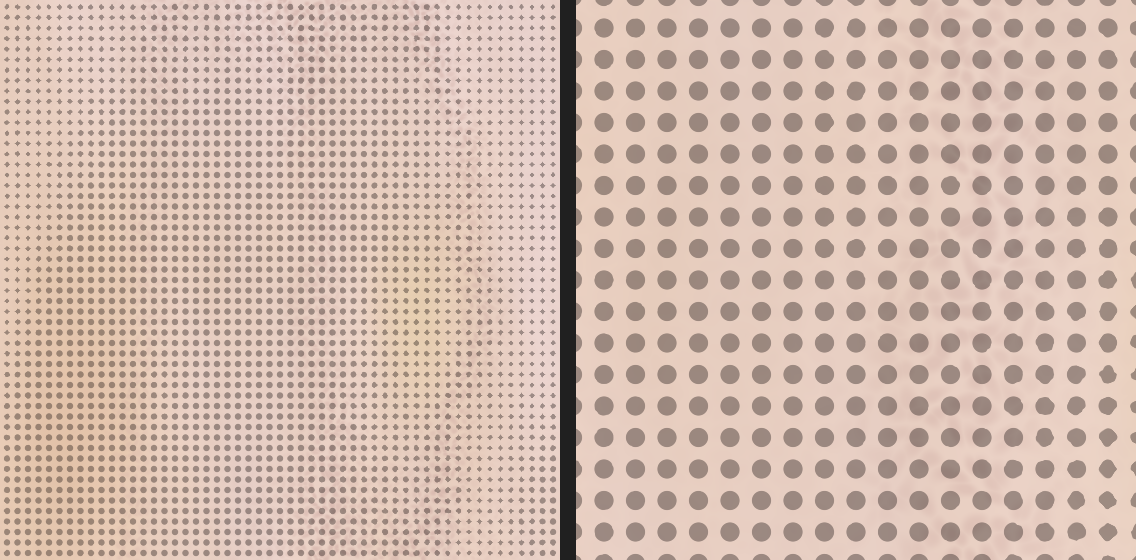
Left, the full canvas; right, a detail of the centre.
A Shadertoy shader for this pattern:

```glsl
// A grid of grey-brown halftone dots over a peach and pink wash with vertical streaks.
// Layered sines tint the wash; cellular noise mottles narrow bands and nibbles the dots.
// A local tone morphs every dot from a small pointed star to a full disc.

vec2 hash2(vec2 p) {
    return fract(sin(vec2(dot(p, vec2(127.1, 311.7)), dot(p, vec2(269.5, 183.3)))) * 43758.5);
}

// Distance to the nearest scattered point, about 0 to 1.
float cellular(vec2 p) {
    vec2 cell = floor(p), f = fract(p);
    float nearest = 2.0;
    for (int y = -1; y <= 1; y++)
    for (int x = -1; x <= 1; x++) {
        vec2 o = vec2(x, y);
        nearest = min(nearest, length(o + hash2(cell + o) - f));
    }
    return nearest;
}

// Sines that vary quickly across and slowly down, about -1 to 1.
float streaks(vec2 p, float seed) {
    float sum = 0.0, amp = 0.5, freq = 9.0;
    for (int i = 0; i < 4; i++) {
        float bend = 1.4 * sin(p.y * freq * 0.35 + seed * 2.3 + float(i));
        sum += amp * sin(p.x * freq + bend + seed * float(i + 1));
        amp *= 0.6;
        freq *= 2.1;
    }
    return sum;
}

float blob(vec2 p, vec2 center, vec2 size) {
    vec2 d = (p - center) / size;
    return exp(-dot(d, d));
}

// Narrow wandering bands in which the wash is mottled.
float mottleBands(vec2 p) {
    float sway = 0.012 * sin(p.y * 19.0);
    float left = blob(p, vec2(0.22 + 0.08 * p.y + sway, p.y), vec2(0.035, 1.0));
    float middle = blob(p, vec2(0.59 - 0.05 * p.y - sway, p.y), vec2(0.045, 1.0));
    float right = blob(p, vec2(0.74 + 0.11 * sin(p.y * 3.1) + sway, p.y), vec2(0.035, 1.0));
    float ends = blob(p, vec2(0.53, 1.0), vec2(0.25, 0.13)) + blob(p, vec2(0.67, 0.02), vec2(0.2, 0.15));
    return clamp(0.45 * left + 0.65 * middle + 0.75 * right + 0.6 * ends, 0.0, 1.0);
}

vec3 wash(vec2 p, float mottle) {
    float warm = 0.43 + 0.28 * streaks(p, 1.7);
    warm += 0.6 * blob(p, vec2(0.10, 0.25), vec2(0.16, 0.4));
    warm += 0.45 * blob(p, vec2(0.74, 0.43), vec2(0.08, 0.18));
    warm += 0.35 * blob(p, vec2(0.36, 0.60), vec2(0.14, 0.2));
    warm -= 0.4 * blob(p, vec2(0.55, 0.95), vec2(0.3, 0.25));
    warm -= 0.35 * blob(p, vec2(0.97, 0.55), vec2(0.1, 0.7));
    vec3 color = mix(vec3(0.915, 0.825, 0.805), vec3(0.91, 0.80, 0.71), clamp(warm, 0.0, 1.0));
    color = mix(color, vec3(0.89, 0.755, 0.65), 0.7 * blob(p, vec2(0.13, 0.24), vec2(0.1, 0.27)));
    color = mix(color, vec3(0.91, 0.83, 0.69), 0.5 * blob(p, vec2(0.74, 0.43), vec2(0.07, 0.16)));
    color += 0.012 * streaks(p * vec2(2.0, 1.5), 4.1);
    return mix(color, vec3(0.81, 0.67, 0.64), 0.5 * mottle);
}

// Dot fullness: a broad field of discs fading to stars at the top, right and upper left.
float dotTone(vec2 p) {
    float edge = 0.16 * smoothstep(0.15, 0.8, p.y);
    float tone = smoothstep(edge - 0.09, edge + 0.06, p.x) * (1.0 - smoothstep(0.48, 0.92, p.x));
    tone *= 1.0 - 0.65 * smoothstep(0.74, 0.88, p.y);
    tone -= 0.4 * blob(p, vec2(0.28, 0.32), vec2(0.06, 0.1));
    tone -= 0.4 * blob(p, vec2(0.49, 0.62), vec2(0.025, 0.2));
    tone += 0.45 * blob(p, vec2(0.67, 0.57), vec2(0.05, 0.06));
    tone += 0.7 * blob(p, vec2(1.0, 0.1), vec2(0.06, 0.15));
    return 1.25 * tone + 0.3 * streaks(p, 3.2);
}

void mainImage(out vec4 fragColor, in vec2 fragCoord) {
    vec2 uv = fragCoord / iResolution.y;

    // Mottled wash
    vec2 warped = uv + 0.004 * sin(uv.yx * 110.0 + 2.0 * sin(uv * 67.0));
    float grain = cellular(warped * 72.0);
    float bands = mottleBands(uv);
    float mottle = (bands + 0.08) * smoothstep(0.65, 0.1, grain);
    vec3 color = wash(uv, mottle);

    // Dots: 53 1/3 pitches across and down, one dot at the center
    float pitches = 160.0 / 3.0;
    vec2 q = abs(fract((uv - 0.5) * pitches + 0.5) - 0.5) + 0.0001;
    float nibble = cellular(uv * 140.0) - 0.45;
    float tone = clamp(dotTone(uv) + 1.1 * nibble + 0.9 * mottle, 0.0, 1.0);
    float power = mix(0.9, 2.0, tone);
    float reach = pow(pow(q.x, power) + pow(q.y, power), 1.0 / power);
    float d = reach - mix(0.26, 0.305, tone);
    float aa = 0.6 * pitches / iResolution.y;
    color *= mix(vec3(1.0), vec3(0.67, 0.66, 0.66), 1.0 - smoothstep(-aa, aa, d));

    fragColor = vec4(color, 1.0);
}
```
